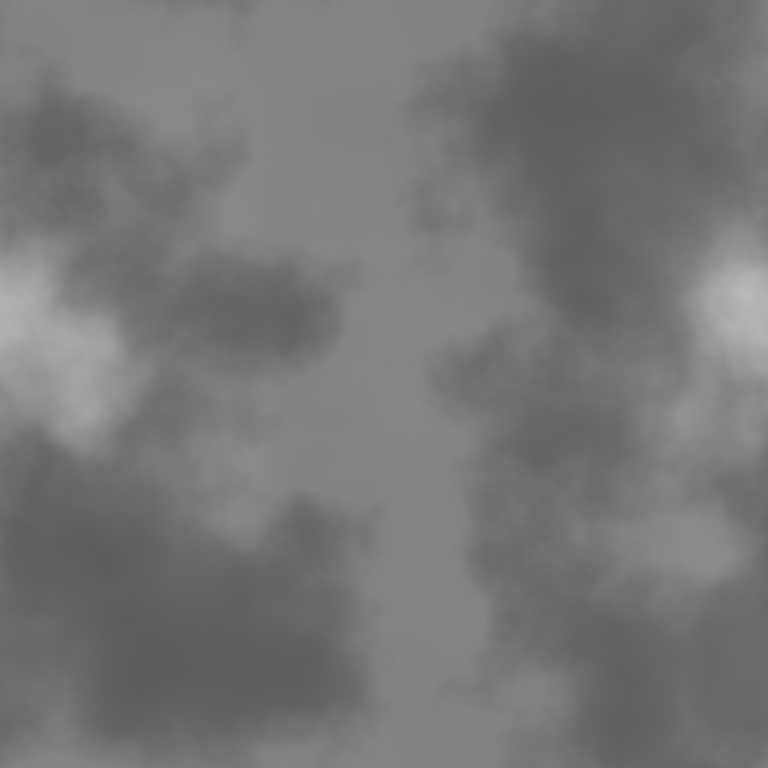
Reproduce this texture procedurally as a Shadertoy shader.

```glsl
// Soft grey cloud cover with flat pale gaps and a wispy bright bank, tiling.
const float TAU = 6.2831853;
const float MID_GREY = 0.44;       // average tone of the cloud
const float CONTRAST = 0.068;      // tone change per unit of noise
const float FLOOR_GREY = 0.36;     // darkest tone, approached softly
const float KNEE_GREY = 0.42;      // below this the shadows flatten
const float GAP_GREY = 0.51;       // tone of the flat pale gaps
const float GAP_EDGE = 0.006;      // softness of the gap outline
const float CLOUD_CELLS = 3.0;     // coarsest cells across the canvas
const float BANK_CELLS = 4.0;
const float BANK_LIFT = 0.17;      // extra light in the bright bank
const vec2 BANK_CENTER = vec2(0.04, 0.53);
const vec2 BANK_FOCUS = vec2(1.2, 1.0);
const int OCTAVES = 6;
const float GAIN = 0.48;
const float NOISE_SCALE = 4.2;     // brings the noise to unit deviation

// Unit gradient for a lattice cell that wraps after the given period
vec2 cellGradient(vec2 cell, float period, uint seed) {
    uvec2 c = uvec2(mod(cell, period));
    uint h = c.x * 1597u + c.y * 51749u + seed * 7919u + 101u;
    h = (h ^ (h >> 16)) * 73244475u;
    h = (h ^ (h >> 15)) * 73244475u;
    h ^= h >> 16;
    float angle = TAU * float(h & 65535u) / 65536.0;
    return vec2(cos(angle), sin(angle));
}

float gradientNoise(vec2 p, float period, uint seed) {
    vec2 cell = floor(p);
    vec2 f = p - cell;
    vec2 w = f * f * f * (f * (f * 6.0 - 15.0) + 10.0);
    vec2 e = vec2(1.0, 0.0);
    float a = dot(cellGradient(cell, period, seed), f);
    float b = dot(cellGradient(cell + e.xy, period, seed), f - e.xy);
    float c = dot(cellGradient(cell + e.yx, period, seed), f - e.yx);
    float d = dot(cellGradient(cell + e.xx, period, seed), f - e.xx);
    return mix(mix(a, b, w.x), mix(c, d, w.x), w.y);
}

// Wrapping octaves, each shifted so that the lattices do not line up
float cloudNoise(vec2 uv, float period, uint seed) {
    float sum = 0.0;
    float amplitude = 1.0;
    for (int i = 0; i < OCTAVES; i++) {
        vec2 shift = vec2(0.37, 0.61) * float(i);
        sum += amplitude * gradientNoise(uv * period + shift, period, seed + uint(i));
        amplitude *= GAIN;
        period *= 2.0;
    }
    return sum * NOISE_SCALE;
}

// Smooth minimum that trims the cloud to flat gaps
float softMin(float a, float b, float k) {
    float h = max(k - abs(a - b), 0.0) / k;
    return min(a, b) - h * h * k * 0.25;
}

void mainImage(out vec4 fragColor, in vec2 fragCoord) {
    vec2 uv = fragCoord / iResolution.xy;

    // Cloud body: soft shadows below, flat gaps above
    float grey = MID_GREY + CONTRAST * cloudNoise(uv, CLOUD_CELLS, 11u);
    float depth = KNEE_GREY - FLOOR_GREY;
    if (grey < KNEE_GREY) grey = FLOOR_GREY + depth * exp((grey - KNEE_GREY) / depth);
    grey = softMin(grey, GAP_GREY, GAP_EDGE);

    // Bright bank: a periodic hump broken up by wisps
    float bank = exp(dot(BANK_FOCUS, cos(TAU * (uv - BANK_CENTER)) - 1.0));
    float wisps = max(0.6 + 0.38 * cloudNoise(uv, BANK_CELLS, 41u), 0.0);
    grey += BANK_LIFT * bank * wisps;

    fragColor = vec4(vec3(grey), 1.0);
}
```
